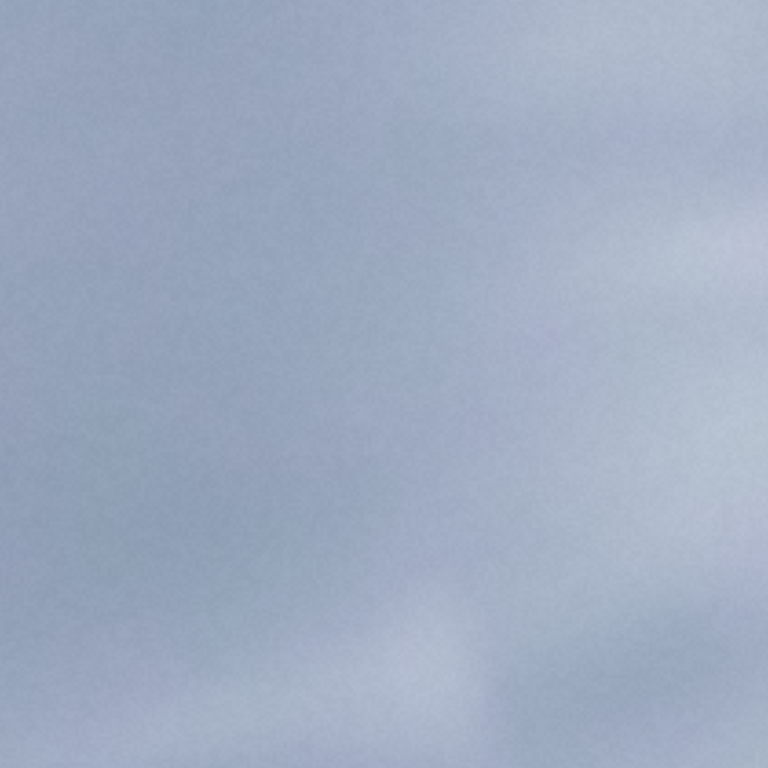
This texture is drawn by a three.js fragment shader. Its source:

```glsl
// Soft overcast sky: a tone field rises from dull blue at left to pale haze at right,
// shaped by a few sheared gaussian cloud banks and warped streaky noise,
// then coloured by a three-stop ramp with faint tint patches and fine grain.

varying vec2 vUv;

const vec3 DULL_BLUE = vec3(0.555, 0.615, 0.705);
const vec3 MID_BLUE = vec3(0.632, 0.680, 0.768);
const vec3 PALE_HAZE = vec3(0.722, 0.762, 0.825);
const vec3 TINT_SHIFT = vec3(0.010, -0.006, 0.010);
const float TINT_SCALE = 7.0;
const vec2 STREAK_SCALE = vec2(2.6, 6.5);
const float STREAK_SLOPE = 0.22;
const float STREAK_AMOUNT = 0.22;
const float WARP_AMOUNT = 0.05;
const float GRAIN_SCALE = 210.0;
const float GRAIN_AMOUNT = 0.020;
const float MOTTLE_SCALE = 75.0;
const float MOTTLE_AMOUNT = 0.010;

float hash(vec2 p) {
  vec3 q = fract(p.xyx * 0.1031);
  q += dot(q, q.yzx + 33.33);
  return fract((q.x + q.y) * q.z);
}

float valueNoise(vec2 p) {
  vec2 cell = floor(p);
  vec2 f = fract(p);
  f = f * f * f * (f * (f * 6.0 - 15.0) + 10.0);
  float low = mix(hash(cell), hash(cell + vec2(1.0, 0.0)), f.x);
  float high = mix(hash(cell + vec2(0.0, 1.0)), hash(cell + vec2(1.0, 1.0)), f.x);
  return mix(low, high, f.y);
}

// Layered noise centred on zero
float cloudNoise(vec2 p) {
  float sum = 0.0;
  float weight = 0.5;
  for (int i = 0; i < 4; i++) {
    sum += weight * (valueNoise(p) - 0.5);
    p = mat2(0.8, 0.6, -0.6, 0.8) * p * 2.03 + 17.3;
    weight *= 0.45;
  }
  return sum;
}

// Gaussian bank of cloud, sheared upward along x by slope
float bank(vec2 p, vec2 centre, vec2 radius, float slope) {
  vec2 d = p - centre;
  d.y -= slope * d.x;
  d /= radius;
  return exp(-dot(d, d));
}

float skyTone(vec2 uv) {
  vec2 warp = vec2(cloudNoise(uv * 4.0 + 3.7), cloudNoise(uv * 4.0 + 41.2));
  vec2 p = uv + WARP_AMOUNT * warp;

  // Broad brightening to the right
  float tone = 0.20 + 0.50 * smoothstep(0.22, 1.0, p.x);

  // Pale banks
  tone += 0.30 * bank(p, vec2(1.00, 0.69), vec2(0.27, 0.07), 0.12);
  tone += 0.24 * bank(p, vec2(1.02, 0.45), vec2(0.32, 0.13), 0.30);
  tone += 0.20 * bank(p, vec2(0.80, 0.95), vec2(0.28, 0.12), 0.10);
  tone += 0.36 * bank(p, vec2(0.28, 0.06), vec2(0.42, 0.10), 0.28);

  // Puff with a firmer right edge beside the shaded hollow
  float edge = 1.0 - smoothstep(0.58, 0.67, p.x + 0.25 * (p.y - 0.08));
  tone += 0.28 * edge * bank(p, vec2(0.59, 0.12), vec2(0.14, 0.14), 0.0);
  tone -= 0.34 * bank(p, vec2(0.82, 0.11), vec2(0.22, 0.10), 0.15);

  // Shaded sky at left and between the pale banks
  tone -= 0.14 * bank(p, vec2(0.10, 0.38), vec2(0.32, 0.18), 0.10);
  tone -= 0.10 * bank(p, vec2(0.90, 0.82), vec2(0.30, 0.05), 0.05);

  // Slanted streaks
  vec2 streak = vec2(p.x, p.y - STREAK_SLOPE * p.x) * STREAK_SCALE;
  return tone + STREAK_AMOUNT * cloudNoise(streak + 9.4);
}

vec3 skyRamp(float tone) {
  vec3 lower = mix(DULL_BLUE, MID_BLUE, clamp(tone * 2.0, 0.0, 1.0));
  return mix(lower, PALE_HAZE, clamp(tone * 2.0 - 1.0, 0.0, 1.0));
}

void main() {
  vec3 colour = skyRamp(skyTone(vUv));

  // Faint drift between violet and green-grey
  colour += TINT_SHIFT * 2.0 * cloudNoise(vUv * TINT_SCALE + 23.0);

  // Fine grain and softer mottling
  float grain = valueNoise(vUv * GRAIN_SCALE) - 0.5;
  float mottle = valueNoise(vUv * MOTTLE_SCALE + 5.0) - 0.5;
  colour += GRAIN_AMOUNT * grain + MOTTLE_AMOUNT * mottle;

  gl_FragColor = vec4(colour, 1.0);
}
```
